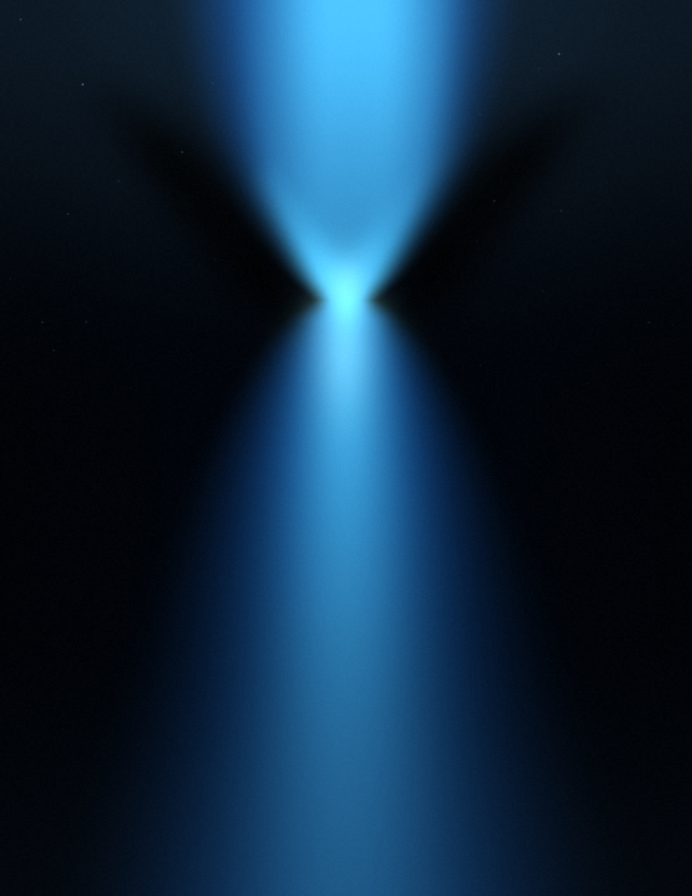
Give the GLSL for this background, as a WebGL 1 fragment shader.

```glsl
precision highp float;
// A blue light beam pinched at a bright waist, spreading into a soft cone on near-black.
uniform vec2 u_resolution;

#define WAIST vec2(0.5, 0.665)
#define WAIST_WIDTH 0.045
#define NIGHT vec3(0.004, 0.016, 0.038)
#define SLATE vec3(0.060, 0.112, 0.150)
#define HALO_BLUE vec3(0.035, 0.195, 0.410)
#define CORE_CYAN vec3(0.200, 0.445, 0.440)
#define HOT_WHITE vec3(0.150, 0.100, 0.060)
#define GRAIN 0.012
#define SPECK_CELLS vec2(44.0, 57.0)

float hash(vec2 p) {
  vec3 q = fract(vec3(p.xyx) * 0.1031);
  q += dot(q, q.yzx + 33.33);
  return fract((q.x + q.y) * q.z);
}

float bell(float x, float width) {
  float t = x / width;
  return exp(-t * t);
}

float fadeOut(float start, float end, float x) {
  return 1.0 - smoothstep(start, end, x);
}

float segmentDistance(vec2 p, vec2 a, vec2 b) {
  vec2 ab = b - a;
  return length(p - a - ab * clamp(dot(p - a, ab) / dot(ab, ab), 0.0, 1.0));
}

// Slate haze at the top, dark flanks and a faint lift at the floor
vec3 backdrop(vec2 uv, float side) {
  vec3 col = NIGHT + SLATE * pow(smoothstep(0.52, 1.02, uv.y), 1.3);
  col += SLATE * 0.22 * fadeOut(0.0, 0.3, uv.y);
  return col * (1.0 - 0.25 * smoothstep(0.2, 0.5, side));
}

// Cone below the waist: broad halo plus a narrowing bright core
vec3 lowerBeam(float x, float depth) {
  float width = sqrt(WAIST_WIDTH * WAIST_WIDTH + 0.22 * depth);
  float r = abs(x) / width;
  float inner = mix(0.35, 0.05, smoothstep(0.0, 0.5, depth));
  float halo = fadeOut(inner, 1.15, r) * mix(1.0, 0.72, smoothstep(0.1, 0.66, depth));
  float coreWidth = 0.045 + 0.13 * depth;
  float core = 1.3 * exp(-1.9 * depth) * bell(x, coreWidth * 1.15);
  return HALO_BLUE * halo + CORE_CYAN * core;
}

// Funnel above the waist: diagonal sides that turn into a vertical shaft
vec3 upperBeam(float x, float height) {
  float width = WAIST_WIDTH + 0.21 * (1.0 - exp(-6.8 * height));
  float r = abs(x) / width;
  float halo = fadeOut(mix(0.35, 0.55, smoothstep(0.0, 0.1, height)), 1.15, r);
  float shaft = fadeOut(0.03, 0.20, abs(x - 0.012 * smoothstep(0.0, 0.2, height)));
  float level = mix(1.15, 0.80, smoothstep(0.0, 0.09, height));
  level += 0.28 * smoothstep(0.08, 0.33, height);
  return HALO_BLUE * halo * 0.9 + CORE_CYAN * shaft * halo * level;
}

// Faint crossing rays that meet in the throat
float rays(vec2 p) {
  float reach = fadeOut(0.03, 0.22, p.y);
  float left = bell(segmentDistance(p, vec2(-0.11, 0.13), vec2(0.0, 0.0)), 0.025);
  float right = bell(segmentDistance(p, vec2(0.20, 0.22), vec2(0.015, 0.03)), 0.025);
  return (left + 0.65 * right) * reach;
}

// Sparse dust, one candidate per cell
float dust(vec2 uv) {
  vec2 grid = uv * SPECK_CELLS;
  vec2 cell = floor(grid);
  vec2 centre = 0.2 + 0.6 * vec2(hash(cell + 7.0), hash(cell + 19.0));
  float spot = fadeOut(0.03, 0.13, length(fract(grid) - centre));
  float chosen = step(0.965, hash(cell));
  return spot * chosen * hash(cell + 31.0) * smoothstep(0.5, 0.7, uv.y);
}

void main() {
  vec2 uv = gl_FragCoord.xy / u_resolution;
  vec2 p = uv - WAIST;
  float side = abs(p.x);
  vec3 col = backdrop(uv, side);

  // Beam halves joined softly across the waist
  vec3 below = lowerBeam(p.x, max(-p.y, 0.0));
  vec3 above = upperBeam(p.x, max(p.y, 0.0));
  col += mix(below, above, smoothstep(-0.025, 0.025, p.y));
  col += CORE_CYAN * 0.3 * rays(p);

  // Hot spot just under the waist
  col += HOT_WHITE * bell(p.x + 0.004, 0.045) * bell(p.y + 0.055, 0.075);
  col += HOT_WHITE * 0.6 * bell(p.x - 0.002, 0.03) * bell(p.y - 0.02, 0.03);

  // Shadow wings along the outside of the funnel
  float wing = bell(side - 0.095 - 1.0 * p.y, 0.065);
  wing *= smoothstep(-0.06, 0.02, p.y) * fadeOut(0.14, 0.28, p.y);
  col *= 1.0 - 0.75 * wing * smoothstep(0.04, 0.12, side);

  // Dust and fine grain
  col += vec3(0.16, 0.22, 0.27) * dust(uv) * smoothstep(0.15, 0.3, side);
  col += GRAIN * (hash(floor(uv * vec2(396.0, 512.0))) - 0.5);
  gl_FragColor = vec4(clamp(col, 0.0, 1.0), 1.0);
}
```
